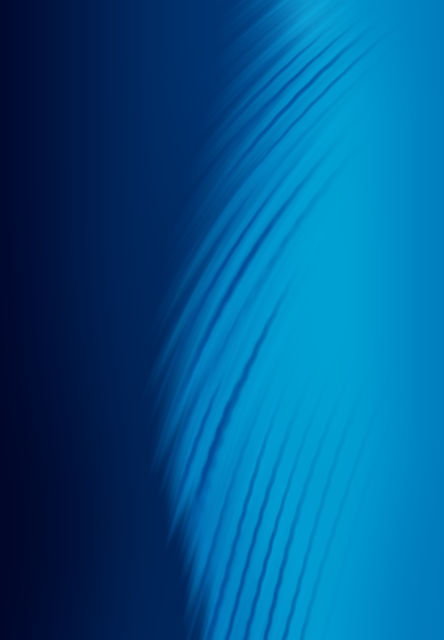
This background is drawn by a Shadertoy shader. Its source:

```glsl
// Deep navy fading into a cyan glow through a curved, feathered fringe of streaks.

const float TAU = 6.2831853;

const vec3 MIDNIGHT = vec3(0.00, 0.020, 0.165);
const vec3 NAVY     = vec3(0.00, 0.152, 0.362);
const vec3 DUSK     = vec3(0.00, 0.230, 0.480);
const vec3 AZURE    = vec3(0.01, 0.440, 0.715);
const vec3 CYAN     = vec3(0.00, 0.605, 0.812);
const vec3 OCEAN    = vec3(0.00, 0.480, 0.735);
const vec3 GROOVE   = vec3(0.00, 0.235, 0.545);

// Constant along each streak; steep at the bottom, leaning right at the top.
float flowCoord(vec2 uv) {
    return uv.x - 0.38 * uv.y - 0.483 * uv.y * uv.y * uv.y;
}

// Layered sines: slow drift that breaks up regular spacing.
float drift(vec2 p) {
    return 0.5 * sin(p.x * 17.0 + p.y * 5.0)
         + 0.3 * sin(p.x * 41.0 - p.y * 9.0 + 1.7)
         + 0.2 * sin(p.x * 83.0 + p.y * 13.0 + 4.1);
}

// Fine fibres running along the flow.
float fibres(float flow, float y) {
    float sum = 0.0;
    float amplitude = 0.5;
    float frequency = 80.0;
    for (int i = 0; i < 5; i++) {
        float layer = float(i);
        sum += amplitude * sin(flow * frequency + 2.4 * layer + (2.0 + layer) * sin(y * 6.0 + layer));
        frequency *= 1.6;
        amplitude *= 0.72;
    }
    return sum;
}

// Horizontal place of the boundary between dark and light.
float fringeEdge(float y) {
    return 0.39 + 0.07 * (1.0 - smoothstep(0.0, 0.3, y))
                + 0.20 * smoothstep(0.33, 1.0, y);
}

float bell(vec2 p) {
    return exp(-dot(p, p));
}

// Signed relief of parallel streaks: positive in grooves, negative on crests.
float tuft(vec2 uv, vec2 center, vec2 size, float spacing) {
    float across = flowCoord(uv) - flowCoord(center);
    float along = uv.y - center.y;
    float phase = TAU * across / spacing + 1.0 * drift(vec2(across, along));
    phase += 0.12 * sin(along * 190.0 + across * 60.0);
    float wave = cos(phase + 0.55 * sin(phase + 0.6));
    vec2 p = vec2(across, along) / size;
    return wave * bell(p * p);
}

float relief(vec2 uv) {
    float r = 0.95 * tuft(uv, vec2(0.590, 0.825), vec2(0.125, 0.110), 0.050);
    r += 0.85 * tuft(uv, vec2(0.460, 0.530), vec2(0.095, 0.150), 0.050);
    r += 0.80 * tuft(uv, vec2(0.440, 0.300), vec2(0.060, 0.095), 0.042);
    r += 0.85 * tuft(uv, vec2(0.518, 0.350), vec2(0.028, 0.180), 0.075);
    r += 0.90 * tuft(uv, vec2(0.585, 0.080), vec2(0.150, 0.260), 0.044);
    r += 0.35 * tuft(uv, vec2(0.600, 0.630), vec2(0.080, 0.130), 0.060);
    return clamp(r, -1.0, 1.0);
}

// Dark side: darkest at the lower left, lifted towards the top.
vec3 darkSide(vec2 uv) {
    float low = bell((uv - vec2(0.03, 0.18)) / vec2(0.25, 0.26));
    vec3 color = mix(MIDNIGHT, NAVY, smoothstep(-0.09, 0.36, uv.x));
    color = mix(color, MIDNIGHT * 0.85, 0.5 * low);
    float lift = smoothstep(0.22, 0.55, uv.x) * smoothstep(0.4, 0.95, uv.y);
    return mix(color, DUSK, 0.75 * lift);
}

// Light side: azure at the fringe, cyan core, ocean blue at the right.
vec3 lightSide(vec2 uv, float depth) {
    float core = smoothstep(0.0, 0.25, depth + 0.04 * uv.y);
    vec3 color = mix(AZURE, CYAN, core);
    float shade = smoothstep(0.77, 1.05, uv.x + 0.07 * (1.0 - smoothstep(0.0, 0.35, uv.y)));
    color = mix(color, OCEAN, shade);
    color = mix(color, OCEAN, 0.30 * smoothstep(0.8, 1.0, uv.y) * smoothstep(0.65, 0.85, uv.x));
    float spark = bell((uv - vec2(0.69, 0.98)) / vec2(0.07, 0.07));
    float glow = bell((uv - vec2(0.74, 0.55)) / vec2(0.10, 0.30));
    return color + vec3(0.04, 0.06, 0.04) * spark + vec3(0.0, 0.025, 0.012) * glow;
}

void mainImage(out vec4 fragColor, in vec2 fragCoord) {
    vec2 uv = fragCoord / iResolution.xy;
    float strands = fibres(flowCoord(uv), uv.y);

    // Soft boundary, frayed along the flow.
    float depth = uv.x - fringeEdge(uv.y);
    float softness = 0.045 + 0.060 * smoothstep(0.1, 0.75, uv.y);
    float coverage = smoothstep(-softness, softness, depth + 0.014 * strands);
    vec3 color = mix(darkSide(uv), lightSide(uv, depth), coverage);

    // Fibre sheen stays near the fringe.
    float fringe = coverage * (1.0 - smoothstep(0.08, 0.30, depth));
    color += vec3(0.0, 0.036, 0.030) * strands * fringe;

    // Dark grooves and bright crests over the lit feathers.
    float height = relief(uv);
    float fade = 1.0 - 0.65 * smoothstep(0.16, 0.30, depth);
    color = mix(color, GROOVE, 0.72 * coverage * fade * max(height, 0.0));
    color = mix(color, CYAN, 0.38 * coverage * max(-height, 0.0));

    fragColor = vec4(clamp(color, 0.0, 1.0), 1.0);
}
```
